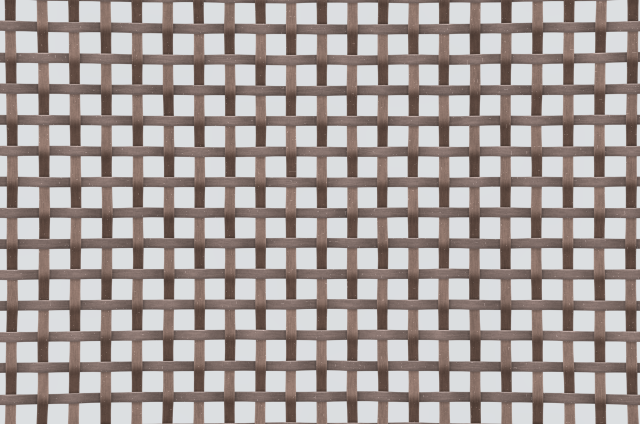
This pattern is drawn by a Shadertoy shader. Its source:

```glsl
// Plain-woven mesh of flat bronze wires over a pale backdrop.
// Each pixel finds its nearest vertical and horizontal wire; the parity of the
// crossing decides which lies on top, and the bend of the wire sets its shade.

float hash(vec2 p) {
    p = fract(p * vec2(0.1031, 0.1137));
    p += dot(p, p.yx + 33.33);
    return fract((p.x + p.y) * p.x * 7.31 + p.y * 91.7);
}

float noise(vec2 p) {
    vec2 i = floor(p), f = fract(p);
    f = f * f * (3.0 - 2.0 * f);
    return mix(mix(hash(i), hash(i + vec2(1, 0)), f.x),
               mix(hash(i + vec2(0, 1)), hash(i + vec2(1, 1)), f.x), f.y);
}

// Coverage of a strip, with edges softened over about one pixel.
float strip(float across, float halfWidth, float soft) {
    return 1.0 - smoothstep(-soft, soft, abs(across) - halfWidth);
}

// Tarnish: soft blotches, streaks along the wire and a few pale specks.
vec3 weather(vec3 metal, vec2 alongAcross, float id) {
    vec2 q = alongAcross + vec2(40.0 + id * 7.3, 30.0 + id * 3.1);
    float tone = 0.10 * (noise(q * vec2(2.3, 5.0)) - 0.5)
               + 0.10 * (noise(q * vec2(5.0, 32.0)) - 0.5)
               + 0.08 * (noise(q * 27.0) - 0.5)
               + 0.08 * (hash(vec2(id + 50.0, 17.0)) - 0.5);
    float speck = smoothstep(0.90, 0.98, noise(q * 19.0 + 9.0));
    return metal * (1.0 + tone) + 0.10 * speck;
}

// Vertical wire: t is 0 where it rides over, +-1 where it dips under.
vec3 verticalMetal(float t, float across, float along, float id) {
    float lit = smoothstep(-0.24, 0.16, t);
    vec3 metal = mix(vec3(0.365, 0.285, 0.25), vec3(0.55, 0.455, 0.415), lit);
    metal *= 1.0 - 0.10 * smoothstep(0.25, 0.0, abs(t + 0.17));
    metal += 0.05 * smoothstep(0.11, 0.16, abs(across));
    // Contact shadow beside the wire that covers it.
    metal *= 1.0 - 0.22 * smoothstep(0.72, 0.86, abs(t));
    return weather(metal, vec2(along, across), id);
}

// Horizontal wire: greyer at the dips, warmer along its raised middle.
vec3 horizontalMetal(float t, float across, float along, float id) {
    float raised = smoothstep(0.85, 0.1, abs(t + 0.12));
    vec3 metal = mix(vec3(0.425, 0.365, 0.345), vec3(0.525, 0.452, 0.43), raised);
    metal *= 1.0 - 0.16 * smoothstep(0.05, 0.16, -across);
    metal *= 1.0 - 0.20 * smoothstep(0.72, 0.85, abs(t));
    // Thin bright upper edge, strongest on the raised crossing.
    float crest = smoothstep(0.115, 0.155, across);
    metal += crest * mix(0.04, 0.20, smoothstep(0.30, 0.12, abs(t)));
    return weather(metal, vec2(along, across), id + 60.0);
}

void mainImage(out vec4 fragColor, in vec2 fragCoord) {
    // Wire pitch is one unit, with a slight lens stretch toward the corners.
    vec2 p = (fragCoord - 0.5 * iResolution.xy) / iResolution.x * 21.02;
    p += vec2(-0.055, 0.027);
    vec2 g = p * (1.0 - 0.00015 * dot(p, p));
    float soft = max(15.0 / iResolution.x, 0.018);

    vec2 id = floor(g + 0.5);
    vec2 bend = vec2(mod(g.y + id.x, 2.0), mod(g.x + id.y + 1.0, 2.0)) - 1.0;

    // Small individual drift of each wire from its straight line.
    float driftX = 0.03 * (noise(vec2(id.x * 5.0 + 90.0, g.y * 0.7 + 20.0)) - 0.5);
    float driftY = 0.03 * (noise(vec2(id.y * 5.0 + 70.0, g.x * 0.7 + 30.0)) - 0.5);
    vec2 across = g - id - vec2(driftX, driftY);

    // Wires look a little wider where they rise toward the viewer.
    vec2 halfWidth = vec2(0.166, 0.158) + 0.010 * smoothstep(0.5, 0.0, abs(bend));
    float coverV = strip(across.x, halfWidth.x, soft);
    float coverH = strip(across.y, halfWidth.y, soft);

    vec3 metalV = verticalMetal(bend.x, across.x, g.y, id.x);
    vec3 metalH = horizontalMetal(bend.y, across.y, g.x, id.y);

    vec3 color = vec3(0.862, 0.873, 0.882) + 0.006 * (noise(g * 0.4 + 40.0) - 0.5);

    // Odd crossings put the vertical wire on top, even ones the horizontal.
    if (mod(id.x + id.y, 2.0) > 0.5) {
        color = mix(color, metalH, coverH);
        color = mix(color, metalV, coverV);
    } else {
        color = mix(color, metalV, coverV);
        color = mix(color, metalH, coverH);
    }
    fragColor = vec4(color, 1.0);
}
```
